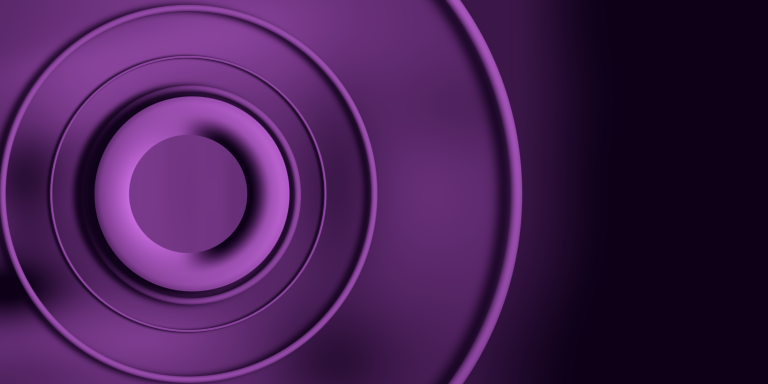
Reproduce this background procedurally as a Shadertoy shader.

```glsl
float hash(vec2 p) {
    vec3 q = fract(vec3(p.xyx) * 0.1031);
    q += dot(q, q.yzx + 33.33);
    return fract((q.x + q.y) * q.z);
}

float noise(vec2 p) {
    vec2 i = floor(p), f = fract(p);
    f = f * f * (3.0 - 2.0 * f);
    return mix(mix(hash(i), hash(i + vec2(1, 0)), f.x),
               mix(hash(i + vec2(0, 1)), hash(i + vec2(1, 1)), f.x), f.y);
}

// Soft elliptical patch of light or shade
float blob(vec2 p, vec2 center, vec2 size) {
    vec2 q = (p - center) / size;
    return exp(-dot(q, q));
}

// Antialiased coverage of a signed distance
float cover(float d) {
    float px = 0.8 / iResolution.y;
    return 1.0 - smoothstep(-px, px, d);
}

// Rounded band, lit from the right, with a shadow to its left
float addRing(float tone, vec2 q, float radius, float halfWidth, float light) {
    float shadow = (length(q + vec2(halfWidth * 1.9, 0.0)) - radius) / (halfWidth * 1.5);
    tone *= 1.0 - 0.75 * exp(-shadow * shadow);
    float d = length(q) - radius;
    float slope = clamp(d / halfWidth, -1.0, 1.0);
    float shade = light * (0.85 - 0.35 * slope * slope
                + 0.3 * slope * dot(normalize(q + 1e-5), vec2(0.9, 0.3)));
    return mix(tone, shade, cover(abs(d) - halfWidth));
}

float backdrop(vec2 p, float r) {
    float streaks = noise(vec2(p.x * 2.0 + p.y, p.y * 9.0 - p.x * 2.0 + 8.0)) - 0.5;
    float tone = 0.42 + 0.16 * streaks * (1.0 - smoothstep(0.1, 1.1, p.x));

    // Light patches
    tone += 0.20 * blob(p, vec2(0.58, 0.92), vec2(0.38, 0.20));
    tone += 0.12 * blob(p, vec2(0.22, 0.78), vec2(0.20, 0.16));
    tone += 0.16 * blob(p, vec2(0.33, 0.13), vec2(0.25, 0.10));
    tone += 0.06 * blob(p, vec2(1.12, 0.50), vec2(0.16, 0.20));

    // Dark patches
    tone -= 0.42 * blob(p, vec2(0.02, 0.25), vec2(0.14, 0.08));
    tone -= 0.25 * blob(p, vec2(0.07, 0.52), vec2(0.09, 0.15));
    tone -= 0.17 * blob(p, vec2(0.88, 0.52), vec2(0.11, 0.26));
    tone -= 0.20 * blob(p, vec2(0.86, 0.06), vec2(0.16, 0.14));
    tone -= 0.10 * blob(p, vec2(1.10, 0.00), vec2(0.30, 0.25));
    tone -= 0.08 * blob(p, vec2(1.20, 0.72), vec2(0.20, 0.12));

    // Fall to black on the right
    float edge = 1.45 + 0.06 * (noise(p * 4.0) - 0.5) + 0.12 * smoothstep(0.0, 0.5, p.y);
    float outside = 0.25 * (1.0 - smoothstep(edge - 0.28, edge + 0.05, p.x));
    return mix(outside, tone, cover(r - 0.854));
}

// Thick doughnut around a flat disc
float addTorus(float tone, vec2 q) {
    float shadow = length(q + vec2(0.022, 0.0)) - 0.245;
    tone *= 0.05 + 0.95 * smoothstep(0.0, 0.045, shadow);

    vec2 torusPoint = q - vec2(0.010, 0.0);
    float outer = length(torusPoint) - 0.254;
    float inner = length(q) - 0.154;
    float across = clamp(inner / (inner - outer), 0.0, 1.0);
    float facing = torusPoint.x / max(length(torusPoint), 1e-4);
    float body = 0.76 + 0.26 * (2.0 * across - 1.0) * dot(normalize(q + 1e-5), vec2(0.95, 0.2));
    body -= 0.12 * smoothstep(0.8, 1.0, across);
    body *= 1.0 - (1.0 - smoothstep(0.05, 0.6, across)) * smoothstep(-0.25, 0.55, facing);
    tone = mix(tone, body, cover(outer));

    float disc = 0.52 + 0.05 * noise(vec2(q.x * 25.0, q.y * 3.0) + 9.0) - 0.3 * q.x;
    return mix(tone, disc, cover(inner));
}

void mainImage(out vec4 fragColor, in vec2 fragCoord) {
    vec2 p = fragCoord / iResolution.y;
    vec2 q = p - vec2(0.490, 0.495);

    float tone = backdrop(p, length(q));
    tone = addRing(tone, q, 0.854, 0.016, 0.85 + 0.15 * q.y);
    tone = addRing(tone, q, 0.484, 0.009, 0.85);
    tone = addRing(tone, q, 0.357, 0.0035, 0.80);
    tone = addRing(tone, q - vec2(0.008, -0.003), 0.277, 0.009, 0.78);
    tone = addTorus(tone, q);

    // Tone to violet ramp
    tone = clamp(tone, 0.0, 1.05);
    vec3 color = mix(vec3(0.05, 0.0, 0.09), vec3(0.78, 0.42, 0.87), tone);
    color.g = max(color.g - 0.08 * tone * (1.0 - tone), 0.0);
    fragColor = vec4(color, 1.0);
}
```
